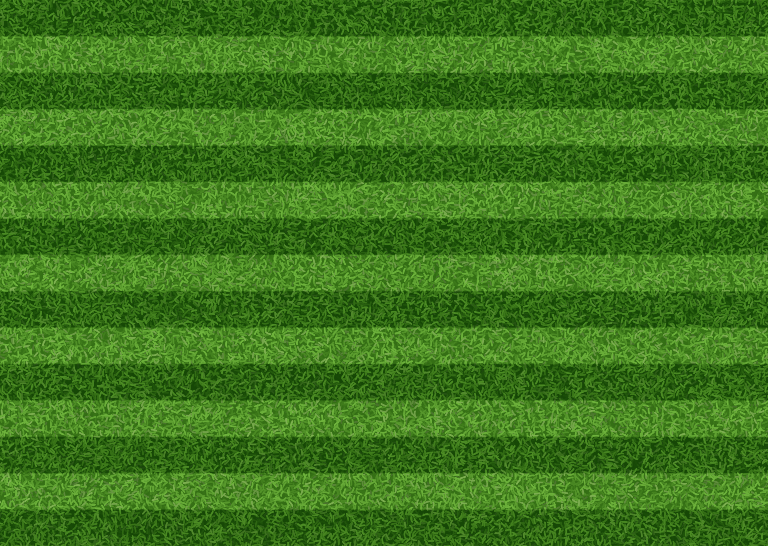
Reproduce this texture procedurally as a Shadertoy shader.

```glsl
// Mown lawn: fifteen level bands, dark and light in turn, dark at both ends.
// Short curved blades are scattered in a jittered cell grid; the brightest
// blade lies on top, gaps fall into shade, and layered sines add soft patches.

#define BANDS 15.0          // mowing bands over the height
#define CELLS 130.0         // blade cells over the height
#define BLADES_PER_CELL 2
#define BLADE_HALF_LENGTH 0.80
#define BLADE_HALF_WIDTH 0.22
#define BLADE_BEND 0.35
#define DARK_TONE 0.30
#define LIGHT_TONE 0.64
#define BLADE_CONTRAST 0.62
#define PATCH_CONTRAST 0.025
#define DRY_SHARE 0.16      // share of greyish blades

const vec3 SHADE_GREEN = vec3(0.08, 0.27, 0.02);
const vec3 MID_GREEN   = vec3(0.23, 0.465, 0.095);
const vec3 TIP_GREEN   = vec3(0.44, 0.71, 0.24);
const vec3 DRY_TINT    = vec3(0.06, -0.01, 0.08);

vec4 hash4(vec3 p) {
    vec4 q = fract(p.xyzx * vec4(0.1031, 0.1030, 0.0973, 0.1099));
    q += dot(q, q.wzxy + 33.33);
    return fract((q.xxyz + q.yzzw) * q.zywx);
}

// Coverage of one bent blade, from the offset to its centre.
float bladeCover(vec2 offset, float angle, float bend, float soft) {
    float c = cos(angle), s = sin(angle);
    vec2 p = vec2(c * offset.x + s * offset.y, c * offset.y - s * offset.x);
    p.y += bend * p.x * p.x;
    p.x = max(abs(p.x) - BLADE_HALF_LENGTH + BLADE_HALF_WIDTH, 0.0);
    return 1.0 - smoothstep(-soft, soft, length(p) - BLADE_HALF_WIDTH);
}

// Brightness (x) and dryness (y) of the topmost blade.
vec2 grass(vec2 p, float soft) {
    vec2 cell = floor(p), top = vec2(0.0);
    for (int y = -1; y <= 1; y++)
    for (int x = -1; x <= 1; x++)
    for (int k = 0; k < BLADES_PER_CELL; k++) {
        vec2 id = cell + vec2(x, y);
        vec4 h = hash4(vec3(id + 7.0, float(k) * 17.0 + 3.0));
        float bend = BLADE_BEND * (2.0 * fract(h.w * 13.0) - 1.0);
        float cover = bladeCover(p - id - h.xy, 3.14159 * h.z, bend, soft);
        float bright = cover * h.w;
        float dry = cover * step(fract(h.z * 29.0), DRY_SHARE);
        if (bright > top.x) top = vec2(bright, dry);
    }
    return top;
}

// Slow uneven growth across the lawn.
float patches(vec2 p) {
    float sum = 0.0, gain = 0.5;
    for (int i = 0; i < 4; i++) {
        sum += gain * sin(p.x + 1.3 * sin(p.y)) * sin(p.y + 1.7 * sin(p.x * 0.7));
        p = mat2(1.5, 1.1, -1.1, 1.5) * p + 2.1;
        gain *= 0.7;
    }
    return sum;
}

void mainImage(out vec4 fragColor, in vec2 fragCoord) {
    float pixel = 1.0 / iResolution.y;
    vec2 uv = fragCoord * pixel;

    // Mowing bands: 0 is dark, 1 is light
    float phase = abs(mod(uv.y * BANDS - 0.5, 2.0) - 1.0);
    float soft = BANDS * pixel;
    float light = 1.0 - smoothstep(0.5 - soft, 0.5 + soft, phase);

    // Blades and patches
    vec2 blade = grass(uv * CELLS, max(0.5 * CELLS * pixel, 0.06));
    float tone = mix(DARK_TONE, LIGHT_TONE, light);
    tone += BLADE_CONTRAST * (blade.x - 0.45);
    tone += PATCH_CONTRAST * patches(uv * 14.0);
    tone = clamp(tone, 0.0, 1.0);

    // Colour ramp from shade to tip
    vec3 color = mix(SHADE_GREEN, MID_GREEN, smoothstep(-0.05, 0.5, tone));
    color = mix(color, TIP_GREEN, clamp((tone - 0.45) / 0.55, 0.0, 1.0));
    color += DRY_TINT * blade.y * mix(0.4, 1.0, light);
    fragColor = vec4(clamp(color, 0.0, 1.0), 1.0);
}
```
